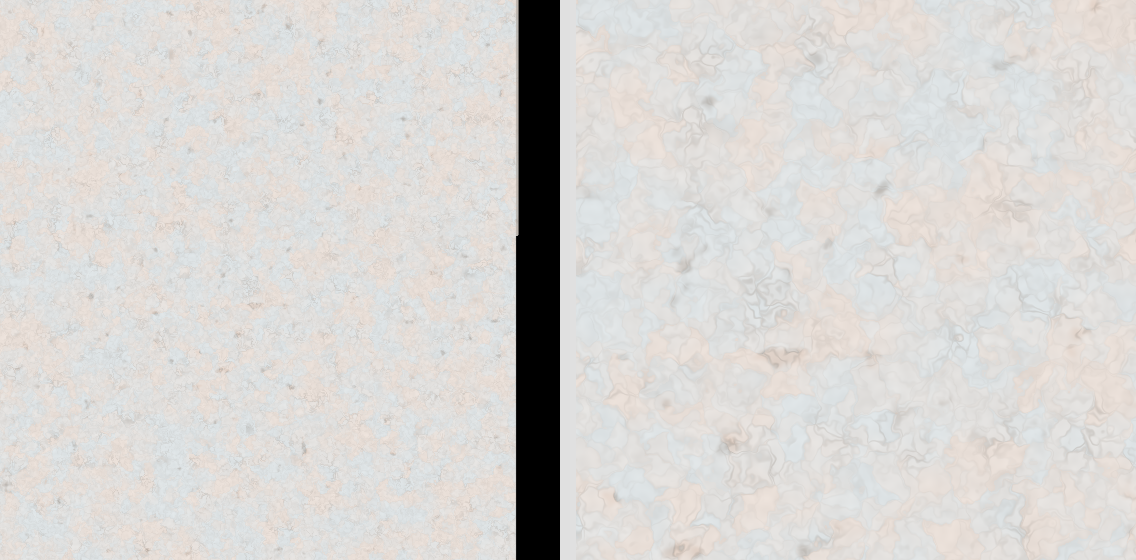
Left, the full canvas; right, a detail of the centre.
This texture is drawn by a WebGL 1 fragment shader. Its source:

```glsl
precision highp float;
// Pale speckled stone slab with a black margin at the right.
// Two warped cell layers give tinted grains and thin broken seams;
// gradient noise adds warm and cool drifts, rare stains and fine mottling.
uniform vec2 u_resolution;

const vec3 NEUTRAL = vec3(0.890, 0.884, 0.876);
const vec3 WARM = vec3(0.914, 0.874, 0.846);
const vec3 COOL = vec3(0.868, 0.890, 0.898);
const vec3 RUST = vec3(0.845, 0.745, 0.680);
const vec3 SEAM = vec3(0.640, 0.610, 0.580);
const vec3 MARGIN = vec3(0.0);

const float COARSE_SCALE = 42.0;   // grains across the canvas
const float FINE_SCALE = 88.0;
const float SEAM_WIDTH = 0.0034;   // in canvas units
const float WARP = 0.011;
const float MOTTLE = 0.022;
const float MARGIN_LOW = 0.9215;   // left side of the margin, lower part
const float MARGIN_HIGH = 0.9260;  // left side of the margin, upper part
const float STEP_HEIGHT = 0.579;

vec2 hash2(vec2 p) {
  vec3 q = fract(p.xyx * vec3(0.1031, 0.1030, 0.0973));
  q += dot(q, q.yzx + 33.33);
  return fract((q.xx + q.yz) * q.zy);
}

float gradientDot(vec2 corner, vec2 offset) {
  float angle = 6.2832 * hash2(corner).x;
  return dot(vec2(cos(angle), sin(angle)), offset);
}

// Gradient noise, roughly -0.7 to 0.7
float noise(vec2 p) {
  vec2 i = floor(p), f = fract(p);
  vec2 w = f * f * f * (f * (f * 6.0 - 15.0) + 10.0);
  vec2 e = vec2(1.0, 0.0);
  float low = mix(gradientDot(i, f), gradientDot(i + e, f - e), w.x);
  float high = mix(gradientDot(i + e.yx, f - e.yx), gradientDot(i + 1.0, f - 1.0), w.x);
  return mix(low, high, w.y);
}

float fbm(vec2 p) {
  float sum = 0.0, gain = 1.0;
  for (int octave = 0; octave < 3; octave++) {
    sum += gain * noise(p);
    p = p * 2.03 + 17.3;
    gain *= 0.55;
  }
  return sum;
}

// Cell layer: x is the gap to the next cell, yz a random pair per cell
vec3 grains(vec2 p) {
  vec2 base = floor(p);
  float nearest = 8.0, second = 8.0;
  vec2 id = vec2(0.0);
  for (int y = -1; y <= 1; y++) {
    for (int x = -1; x <= 1; x++) {
      vec2 cell = base + vec2(float(x), float(y));
      float d = length(cell + hash2(cell) - p);
      if (d < nearest) {
        second = nearest;
        nearest = d;
        id = cell;
      } else {
        second = min(second, d);
      }
    }
  }
  return vec3(second - nearest, hash2(id + 71.0));
}

float seam(float gap, float scale) {
  return 1.0 - smoothstep(0.0, SEAM_WIDTH * scale, gap);
}

vec3 stone(vec2 p) {
  vec2 bend = vec2(fbm(p * 55.0), fbm(p * 55.0 + 40.0));
  vec2 q = p + WARP * bend;
  vec3 coarse = grains(q * COARSE_SCALE);
  vec3 fine = grains(q * FINE_SCALE + 9.0);

  // Tint of the grains, drifting in slightly flattened patches
  float drift = fbm(p * vec2(8.0, 11.0) + 3.0);
  float tint = 0.75 * drift + 0.9 * (coarse.y - 0.5) + 0.5 * (fine.y - 0.5);
  vec3 color = mix(NEUTRAL, WARM, smoothstep(0.0, 0.55, tint));
  color = mix(color, COOL, smoothstep(0.0, 0.5, -tint));
  color += 0.014 * (fine.z - 0.5);

  // Rare rusty and grey spots
  float spot = smoothstep(0.42, 0.85, fbm(p * 34.0 + 60.0));
  color = mix(color, mix(SEAM, RUST, smoothstep(-0.2, 0.3, tint)), 0.42 * spot);

  // Broken seams, darker near the spots
  float strength = 0.10 + 0.24 * smoothstep(0.0, 0.7, fbm(p * 26.0 + 25.0)) + 0.3 * spot;
  float lines = max(seam(coarse.x, COARSE_SCALE), 0.75 * seam(fine.x, FINE_SCALE));
  color = mix(color, SEAM, strength * lines);

  return color + MOTTLE * noise(p * 150.0) + 0.5 * MOTTLE * noise(p * 70.0 + 5.0);
}

void main() {
  vec2 uv = gl_FragCoord.xy / u_resolution;
  vec2 soft = 0.75 / u_resolution;
  vec3 color = stone(uv);

  // Margin with a small step and a grey sliver above it
  float upper = smoothstep(-soft.y, soft.y, uv.y - STEP_HEIGHT);
  float sliver = upper * smoothstep(-soft.x, soft.x, uv.x - MARGIN_LOW);
  color = mix(color, SEAM, 0.6 * sliver);
  float side = mix(MARGIN_LOW, MARGIN_HIGH, upper);
  color = mix(color, MARGIN, smoothstep(-soft.x, soft.x, uv.x - side));
  gl_FragColor = vec4(color, 1.0);
}
```
